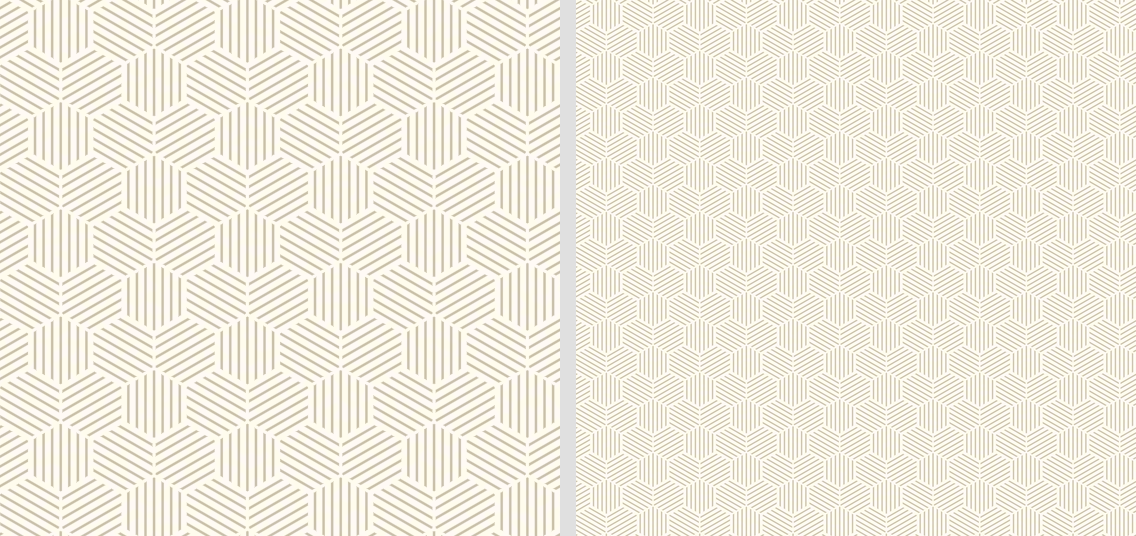
Left, the tile; right, the same tile 2 across and 2 down.
Write a WebGL 1 fragment shader that draws this pattern.

```glsl
precision highp float;
// Woven hexagon stripes: a pointy-top hexagon grid, 9 across and 10 rows high,
// each cell hatched with seven lines whose direction turns by 60 degrees from
// cell to cell in threes. Wrapping gradient noise varies the cream and tan tints.

uniform vec2 u_resolution;

const float ROW = 0.8660254; // row height for hexagons of width 1

vec2 hashGradient(vec2 cell, vec2 period) {
  cell = mod(cell, period);
  float h = fract(sin(dot(cell, vec2(127.1, 311.7))) * 4375.85);
  return vec2(cos(6.2832 * h), sin(6.2832 * h));
}

float gradientNoise(vec2 p, vec2 period) {
  vec2 i = floor(p), f = fract(p);
  vec2 w = f * f * f * (f * (f * 6.0 - 15.0) + 10.0);
  vec2 e = vec2(1.0, 0.0);
  float a = dot(hashGradient(i, period), f);
  float b = dot(hashGradient(i + e.xy, period), f - e.xy);
  float c = dot(hashGradient(i + e.yx, period), f - e.yx);
  float d = dot(hashGradient(i + e.xx, period), f - e.xx);
  return mix(mix(a, b, w.x), mix(c, d, w.x), w.y);
}

// Distance to the hatching lines, in hexagon widths
float hatchDistance(vec2 p) {
  // Nearest centre among the even and odd rows
  vec2 pitch = vec2(1.0, 2.0 * ROW);
  vec2 evenCentre = floor(p / pitch + 0.5) * pitch;
  vec2 oddCentre = (floor(p / pitch) + 0.5) * pitch;
  vec2 q = p - evenCentre;
  vec2 qOdd = p - oddCentre;
  float column = evenCentre.x;
  if (dot(qOdd, qOdd) < dot(q, q)) {
    q = qOdd;
    column = oddCentre.x + 1.5;
  }

  // Lines run vertically, then falling, then rising along each row
  float turn = floor(mod(column + 0.25, 3.0)) * 1.0471976;
  float across = dot(q, vec2(cos(turn), sin(turn)));
  float spacing = 0.1377;
  float line = clamp(floor(across / spacing + 0.5), -3.0, 3.0);
  float stripe = abs(across - line * spacing) - 0.0195;

  // Clip the line ends to a slightly inset hexagon
  float hexagon = max(abs(q.x), dot(abs(q), vec2(0.5, ROW))) - 0.5;
  return max(stripe, hexagon + 0.027);
}

void main() {
  vec2 uv = gl_FragCoord.xy / u_resolution;
  vec2 p = uv * vec2(9.0, 10.0 * ROW) - vec2(0.976, 5.463 * ROW);

  float pixel = 9.0 / u_resolution.x;
  float ink = 1.0 - smoothstep(-0.8 * pixel, 0.8 * pixel, hatchDistance(p));

  // Faint warm and cool patches in both colours
  vec2 period = vec2(48.0, 46.0);
  float warm = smoothstep(-0.25, 0.25, gradientNoise(uv * period, period));
  vec3 paper = mix(vec3(1.0, 0.982, 0.96), vec3(1.0, 0.99, 0.93), warm);
  vec3 tan_ = mix(vec3(0.785, 0.75, 0.68), vec3(0.785, 0.75, 0.655), warm);

  gl_FragColor = vec4(mix(paper, tan_, ink), 1.0);
}
```
